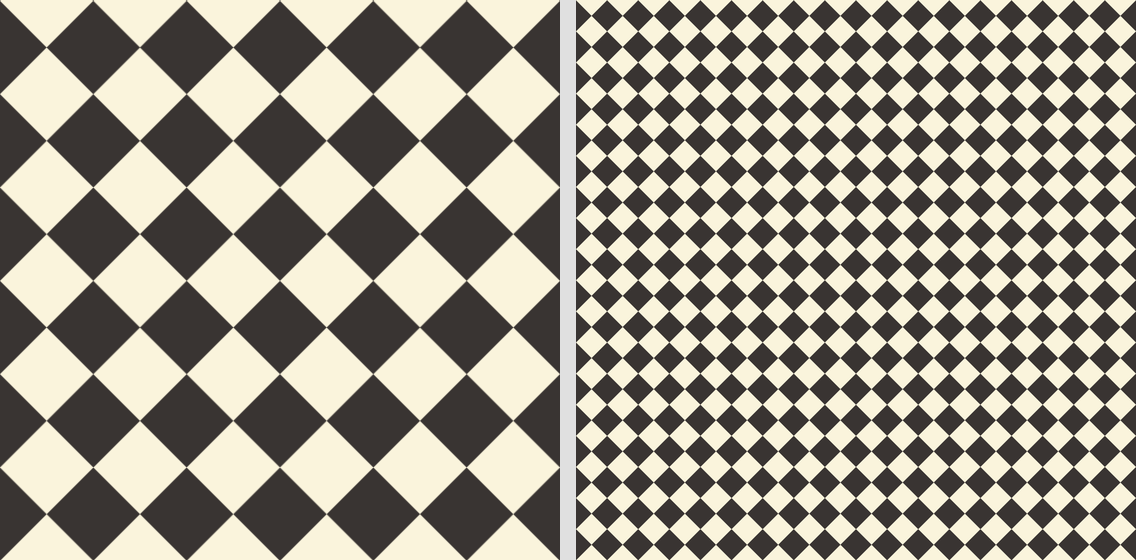
Left, the tile; right, the same tile 3 across and 3 down.
Reproduce this pattern procedurally as a WebGL 1 fragment shader.

```glsl
precision highp float;
// Diagonal checkerboard: six by six dark diamonds on cream, touching at
// their corners. Each repeat is one diamond, drawn as a Manhattan distance
// in a wrapped unit cell, so the canvas tiles without a seam.

uniform vec2 u_resolution;

const float REPEATS = 6.0;

// Signed distance to a diamond whose corners touch the sides of a unit cell.
float diamondDistance(vec2 p) {
  return (abs(p.x) + abs(p.y) - 0.5) * 0.70711;
}

void main() {
  vec2 cell = gl_FragCoord.xy / u_resolution * REPEATS;

  // Diamonds centre on the left edge, and sit a hair below mid-cell.
  vec2 local = fract(cell + vec2(0.5, 0.009)) - 0.5;

  // Edge softened over about one pixel, measured in cells.
  float pixel = REPEATS / min(u_resolution.x, u_resolution.y);
  float creamAmount = clamp(0.5 + diamondDistance(local) / (1.3 * pixel), 0.0, 1.0);

  vec3 charcoal = vec3(0.225, 0.204, 0.197);
  vec3 cream = vec3(0.98, 0.957, 0.863);
  gl_FragColor = vec4(mix(charcoal, cream, creamAmount), 1.0);
}
```
